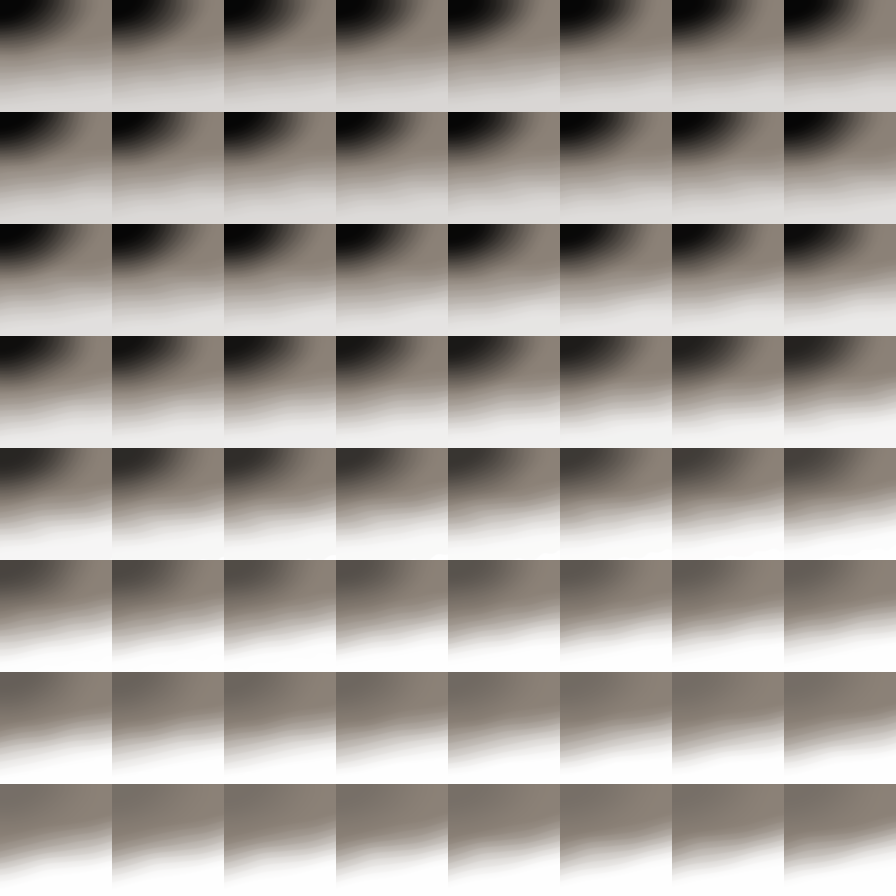
This pattern is drawn by a WebGL 1 fragment shader. Its source:

```glsl
precision highp float;
// An 8 by 8 grid of hard-edged gradient tiles: a dark upper-left corner melts through
// warm taupe into a pale, tilted lower edge. A phase running tile by tile in reading
// order lifts the shadow and bleaches the base; gradient noise bends the faint terraces.

#define TILES 8.0                          // repeats across and down
#define DEEP vec3(0.025, 0.024, 0.023)     // shadow at the first tile
#define FADED vec3(0.465, 0.435, 0.405)    // shadow at the last tile
#define TAUPE vec3(0.545, 0.505, 0.465)    // middle tone
#define PALE vec3(0.850, 0.840, 0.832)     // base at the first tile
#define WHITE vec3(0.995)                  // bleached base
#define SHADOW_SIZE vec2(0.88, 0.52)       // reach of the shadow in a tile
#define WARP 0.035                         // bend of the contours
#define TERRACES 18.0                      // tone steps per tile
#define TERRACE_MIX 0.35                   // strength of the tone steps

uniform vec2 u_resolution;

vec2 hashGradient(vec2 cell) {
  float angle = 6.2832 * fract(sin(dot(cell, vec2(41.3, 289.1))) * 4375.5);
  return vec2(cos(angle), sin(angle));
}

float gradientNoise(vec2 p) {
  vec2 cell = floor(p);
  vec2 f = p - cell;
  vec2 w = f * f * f * (f * (f * 6.0 - 15.0) + 10.0);
  float a = dot(hashGradient(cell), f);
  float b = dot(hashGradient(cell + vec2(1.0, 0.0)), f - vec2(1.0, 0.0));
  float c = dot(hashGradient(cell + vec2(0.0, 1.0)), f - vec2(0.0, 1.0));
  float d = dot(hashGradient(cell + vec2(1.0, 1.0)), f - vec2(1.0, 1.0));
  return mix(mix(a, b, w.x), mix(c, d, w.x), w.y);
}

// Partly flattens a ramp into soft-edged steps.
float terrace(float x) {
  float k = x * TERRACES;
  float stepped = floor(k) + smoothstep(0.7, 1.0, fract(k));
  return mix(x, stepped / TERRACES, TERRACE_MIX);
}

vec3 tileColor(vec2 p, float phase) {
  float bend = gradientNoise(p * vec2(2.5, 4.0) + phase * vec2(5.0, 9.0));
  float grain = gradientNoise(p * vec2(9.0, 14.0) + phase * vec2(31.0, 17.0));

  // Pale base, rising to the right and more steeply in later tiles
  float height = p.y + mix(0.10, 0.20, phase) * (p.x - 0.5) + WARP * bend;
  float light = smoothstep(0.33, mix(0.95, 0.83, phase), terrace(height));
  vec3 base = mix(PALE, WHITE, smoothstep(0.05, 0.70, phase));
  vec3 color = mix(TAUPE, base, light);

  // Elliptical shadow around the upper-left corner
  float reach = terrace(length(p / SHADOW_SIZE) + WARP * bend);
  float shade = 1.0 - smoothstep(0.22, 1.05, reach);
  vec3 shadow = mix(DEEP, FADED, smoothstep(0.27, 0.92, phase));
  color = mix(color, shadow, shade);

  // Ragged clipped highlights, growing from the lower right
  float limit = mix(1.10, 0.85, smoothstep(0.42, 0.80, phase));
  float clipped = smoothstep(-0.008, 0.008, height + 0.05 * grain - limit);
  return mix(color, WHITE, clipped);
}

vec3 pattern(vec2 uv) {
  vec2 grid = vec2(uv.x, 1.0 - uv.y) * TILES;   // rows count from the top
  vec2 tile = clamp(floor(grid), 0.0, TILES - 1.0);
  float phase = (tile.y + tile.x / TILES) / (TILES - 1.0 / TILES);
  return tileColor(grid - tile, phase);
}

void main() {
  // Four samples per pixel smooth the tile borders
  vec3 sum = vec3(0.0);
  for (int i = 0; i < 4; i++) {
    float n = float(i);
    vec2 offset = vec2(mod(n, 2.0), floor(n / 2.0)) * 0.5 - 0.25;
    sum += pattern((gl_FragCoord.xy + offset) / u_resolution);
  }
  gl_FragColor = vec4(sum / 4.0, 1.0);
}
```
